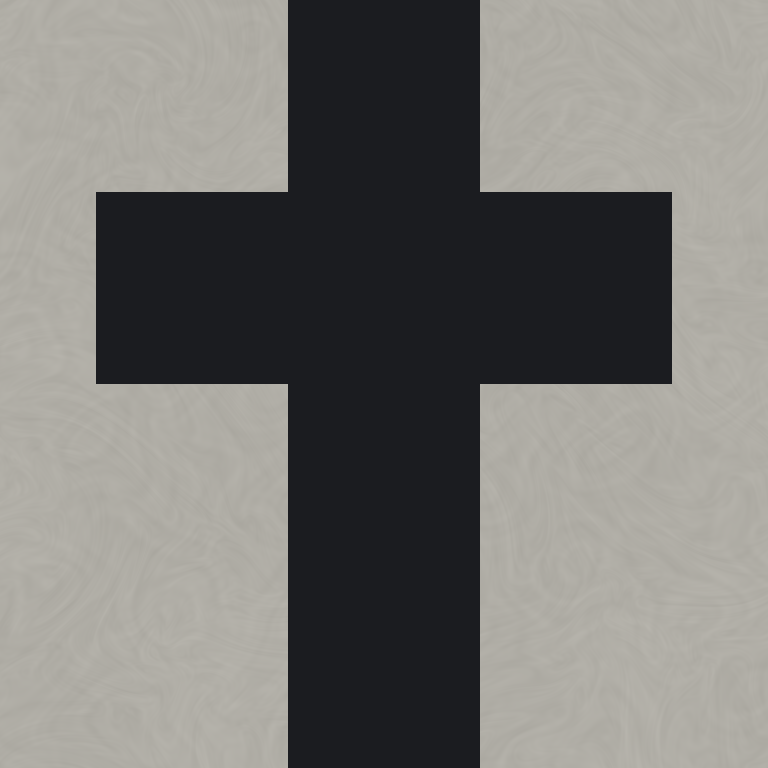
Write a WebGL 1 fragment shader that draws this background.

```glsl
precision highp float;

uniform vec2 u_resolution;

vec2 hash2(vec2 cell) {
  vec2 q = vec2(dot(cell, vec2(127.1, 311.7)), dot(cell, vec2(269.5, 183.3)));
  return fract(sin(q) * 4375.85);
}

// Bends the plane with progressively finer sine waves
vec2 warp(vec2 p) {
  float frequency = 1.0;
  for (int i = 0; i < 5; i++) {
    p += 0.42 / frequency * sin(frequency * p.yx * 1.7 + vec2(1.3, 4.1) * frequency);
    frequency *= 1.7;
    p = mat2(0.8, 0.6, -0.6, 0.8) * p;
  }
  return p;
}

// Concentric strokes around jittered cell centres, blended between cells
float eddies(vec2 p, float rings) {
  vec2 cell = floor(p);
  float total = 0.0;
  float weights = 0.001;
  for (int y = -1; y <= 1; y++) {
    for (int x = -1; x <= 1; x++) {
      vec2 id = cell + vec2(x, y);
      vec2 jitter = hash2(id);
      vec2 offset = p - id - 0.15 - 0.7 * jitter;
      float radius = length(offset);
      float weight = exp(-7.0 * radius * radius);
      float phase = radius * rings + 6.28 * jitter.x;
      float stroke = sin(phase + 1.5 * sin(offset.x * 5.0 + jitter.y * 6.0));
      stroke += 0.6 * sin(phase * 2.3 + 2.0 * sin(offset.y * 7.0));
      total += weight * stroke;
      weights += weight;
    }
  }
  return total / weights;
}

// Soft swirling grain, centred on zero
float plaster(vec2 uv) {
  vec2 bent = warp(uv * 6.0);
  vec2 drift = 0.035 * sin(uv.yx * 19.0 + vec2(0.7, 2.4));
  drift += 0.012 * sin(uv.yx * 47.0 + bent);
  float grain = 0.35 * eddies((uv + drift) * 6.0 + 0.3, 24.0);
  grain += 0.35 * eddies(bent * 1.3, 17.0);
  grain += 0.25 * eddies(bent * 3.1 + 8.0, 13.0);
  grain += 0.25 * sin(bent.x * 2.0 + sin(bent.y * 1.6));
  return grain;
}

// Antialiased coverage of an axis-aligned rectangle
float box(vec2 p, vec2 center, vec2 halfSize, float pixel) {
  vec2 d = abs(p - center) - halfSize;
  return clamp(0.5 - max(d.x, d.y) / pixel, 0.0, 1.0);
}

void main() {
  vec2 uv = gl_FragCoord.xy / u_resolution;
  float pixel = 1.0 / min(u_resolution.x, u_resolution.y);

  vec3 stone = vec3(0.69, 0.68, 0.65) + 0.017 * plaster(uv);
  vec3 ink = vec3(0.106, 0.110, 0.126);

  // Upright bar running off both ends, and the crossbar
  float upright = box(uv, vec2(0.5), vec2(0.125, 0.6), pixel);
  float crossbar = box(uv, vec2(0.5, 0.625), vec2(0.375, 0.125), pixel);

  gl_FragColor = vec4(mix(stone, ink, max(upright, crossbar)), 1.0);
}
```
